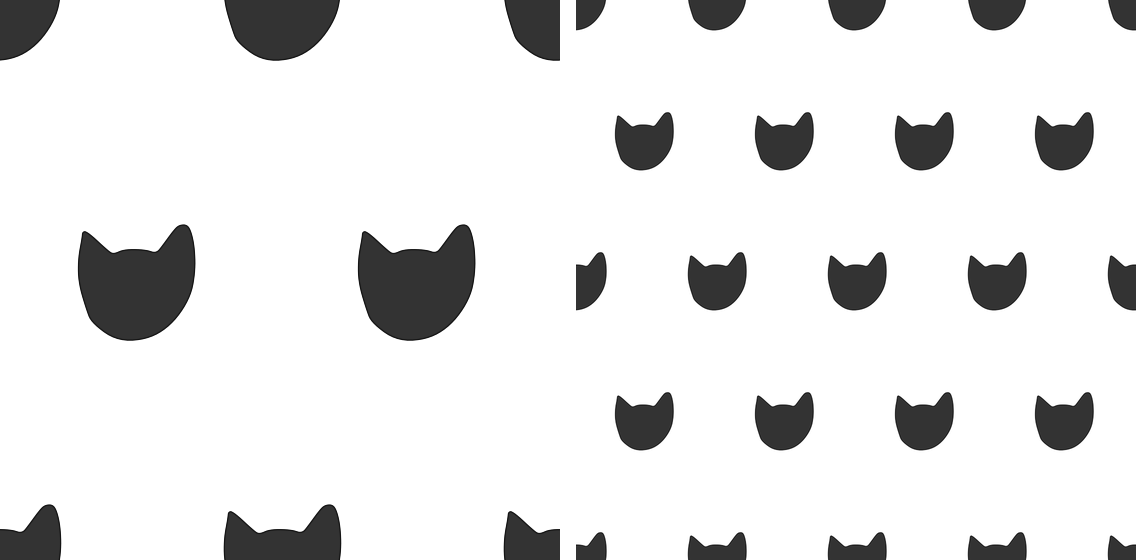
Left, the tile; right, the same tile 2 across and 2 down.
A Shadertoy shader for this pattern:

```glsl
// Dark cat-head silhouettes with a thin outline, in shifted rows on white.

const float CANVAS = 768.0;               // design units across the canvas
const float REPEATS = 2.0;                // repeats across and rows down
const vec2 ORIGIN = vec2(187.0, -4.0);    // centre of the lowest head, before row shift
const float ROW_SHIFT = 200.0;            // sideways shift of every other row
const float HEAD_BOUND = 92.0;            // half size of the box around a head
const float LINE_WIDTH = 1.8;
const int STEPS = 6;                      // straight pieces per curve section
const vec3 PAPER = vec3(1.0);
const vec3 FILL = vec3(0.2);
const vec3 LINE = vec3(0.08);

// Control polygon of the head, clockwise from the left ear
const int CORNERS = 23;
const vec2 HEAD[CORNERS] = vec2[CORNERS](
    vec2(-75, 62), vec2(-74.5, 70.5), vec2(-67.5, 71.5), vec2(-38, 44),
    vec2(-31, 40), vec2(-17, 46.7), vec2(13, 46.2), vec2(27, 41),
    vec2(35, 51), vec2(51, 73), vec2(58.5, 80), vec2(70, 80.5),
    vec2(76, 70), vec2(80.5, 48), vec2(81.5, 16), vec2(75, -20),
    vec2(50, -57), vec2(17, -78), vec2(-27, -80.5), vec2(-62, -55),
    vec2(-69, -37), vec2(-80, 0), vec2(-80.5, 33));

float segmentDistance(vec2 p, vec2 a, vec2 b) {
    vec2 ab = b - a;
    float t = clamp(dot(p - a, ab) / dot(ab, ab), 0.0, 1.0);
    return length(p - a - ab * t);
}

// Signed distance to the closed quadratic spline, negative inside
float headDistance(vec2 p) {
    vec2 box = abs(p) - HEAD_BOUND;
    if (max(box.x, box.y) > 0.0) return 8.0 + length(max(box, 0.0));

    float nearest = 1e5;
    float side = 1.0;
    vec2 a = 0.5 * (HEAD[CORNERS - 1] + HEAD[0]);
    for (int i = 0; i < CORNERS; i++) {
        vec2 start = a;
        vec2 control = HEAD[i];
        vec2 end = 0.5 * (control + HEAD[(i + 1) % CORNERS]);
        for (int k = 1; k <= STEPS; k++) {
            float t = float(k) / float(STEPS);
            vec2 b = mix(mix(start, control, t), mix(control, end, t), t);
            nearest = min(nearest, segmentDistance(p, a, b));
            // Flip the side at each crossing of a ray to the right
            if ((a.y > p.y) != (b.y > p.y)) {
                float crossing = mix(a.x, b.x, (p.y - a.y) / (b.y - a.y));
                if (p.x < crossing) side = -side;
            }
            a = b;
        }
    }
    return side * nearest;
}

void mainImage(out vec4 fragColor, in vec2 fragCoord) {
    float period = CANVAS / REPEATS;
    float pixel = CANVAS / min(iResolution.x, iResolution.y);
    vec2 p = fragCoord / iResolution.xy * CANVAS - ORIGIN;

    // Repeat in rows, shifting the even ones
    float row = floor(p.y / period + 0.5);
    p.x -= ROW_SHIFT * (1.0 - mod(row, 2.0));
    p -= period * floor(p / period + 0.5);

    float d = headDistance(p);
    float blur = 0.6 * pixel;
    vec3 ink = mix(FILL, LINE, smoothstep(-blur, blur, d + LINE_WIDTH));
    vec3 color = mix(ink, PAPER, smoothstep(-blur, blur, d));
    fragColor = vec4(color, 1.0);
}
```
